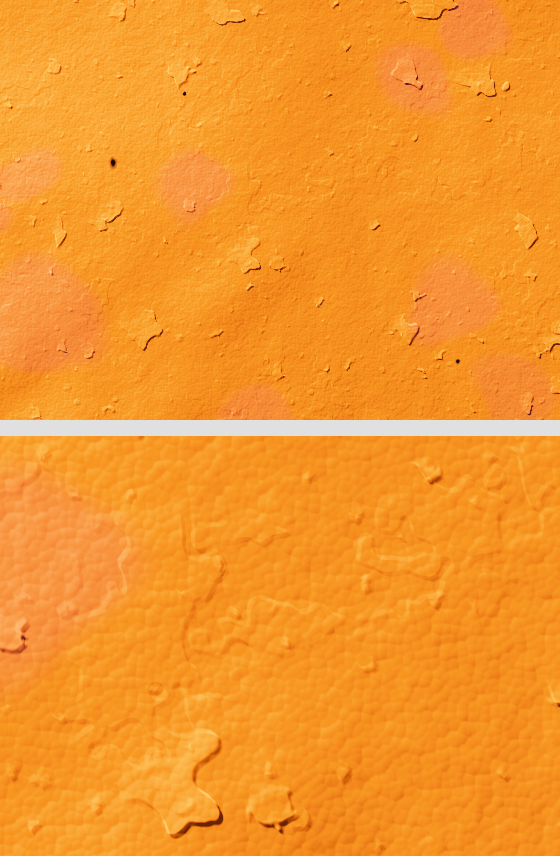
Top, the full canvas; bottom, a detail of the centre.
Reproduce this texture procedurally as a WebGL 2 fragment shader.

```glsl
#version 300 es
precision highp float;
// Rough orange plaster: a sandy skin with soft folds, raised flakes, peeling
// ledges, rosy stains and a few dark pits. A height field is lit from the
// upper left by a directional difference, then mapped to a colour ramp.

#define GRAIN_SCALE 145.0
#define GRAIN_RELIEF 1.75
#define FLAKE_RELIEF 2.9
#define FOLD_RELIEF 42.0
#define TONE_RANGE 1.25
#define STAIN_CELL 0.36
#define STAIN_DENSITY 0.70
#define PIT_COUNT 3
#define LIGHT_DIR vec2(-0.62, 0.78)

uniform vec2 u_resolution;
out vec4 outColor;

vec2 hash2(vec2 p) {
  vec3 q = fract(p.xyx * vec3(0.1031, 0.1030, 0.0973));
  q += dot(q, q.yzx + 33.33);
  return fract((q.xx + q.yz) * q.zy);
}

float noise(vec2 p) {
  vec2 i = floor(p), f = fract(p);
  f = f * f * (3.0 - 2.0 * f);
  float low = mix(hash2(i).x, hash2(i + vec2(1, 0)).x, f.x);
  float high = mix(hash2(i + vec2(0, 1)).x, hash2(i + vec2(1, 1)).x, f.x);
  return mix(low, high, f.y);
}

mat2 rotation(float a) {
  return mat2(cos(a), sin(a), -sin(a), cos(a));
}

// Rounded grains packed on a jittered grid, over coarser lumps.
float grainHeight(vec2 p) {
  vec2 g = p * GRAIN_SCALE, id = floor(g);
  float nearest = 2.0;
  for (int j = -1; j <= 1; j++)
    for (int i = -1; i <= 1; i++) {
      vec2 c = id + vec2(i, j);
      vec2 d = g - c - hash2(c);
      nearest = min(nearest, dot(d, d));
    }
  return 0.8 * (1.0 - nearest) + 0.9 * noise(p * 95.0 + 9.0) + 1.2 * noise(p * 36.0);
}

// Ragged plates that rise away from the light and end in a steep lip.
float flakeHeight(vec2 p, float cell, float density, float stretch) {
  vec2 g = p / cell;
  g += 0.17 * (vec2(noise(g * 7.0), noise(g * 7.0 + 41.0)) - 0.5);
  g += 0.07 * (vec2(noise(g * 17.0), noise(g * 17.0 + 13.0)) - 0.5);
  vec2 id = floor(g);
  float top = 0.0;
  for (int j = -1; j <= 1; j++)
    for (int i = -1; i <= 1; i++) {
      vec2 c = id + vec2(i, j);
      vec2 place = hash2(c + cell * 917.0), kind = hash2(c + cell * 531.0 + 57.0);
      float clump = 0.3 + 1.4 * noise(c * cell * 4.0 + 3.0);
      if (kind.x > density * clump) continue;
      vec2 d = g - c - place;
      float size = fract(kind.x * 37.0);
      float radius = mix(0.07, 0.18, size * size);
      float rise = clamp(0.55 - 0.6 * dot(d, LIGHT_DIR) / radius, 0.06, 1.1);
      d = rotation(0.2 + 1.3 * kind.y) * d;
      d.x /= mix(1.0, stretch, place.x * place.x);
      float soft = 0.002 / cell;
      top = max(top, rise * smoothstep(radius + soft, radius - soft, length(d)));
    }
  return top;
}

// Short broken steps where the skin has lifted.
float ledgeHeight(vec2 p) {
  float level = noise(p * 24.0 + 1.2 * noise(p * 60.0)) + 0.25 * noise(p * 75.0);
  return smoothstep(0.60, 0.66, level) * smoothstep(0.5, 0.75, noise(p * 9.0 + 31.0));
}

float allFlakes(vec2 p) {
  return 0.50 * flakeHeight(p, 0.040, 0.50, 1.6)
       + 0.95 * flakeHeight(p, 0.100, 0.36, 1.6)
       + 1.15 * flakeHeight(p, 0.250, 0.50, 3.4)
       + 0.28 * ledgeHeight(p);
}

// Diagonal folds gathered at the lower left, faint upright creases elsewhere.
float foldHeight(vec2 p) {
  vec2 q = rotation(-0.7) * (p + 0.07 * noise(p * 6.0));
  float gather = smoothstep(0.85, 0.2, length(p - vec2(0.15, 0.1)));
  return 0.20 * gather * noise(vec2(q.x * 2.5, q.y * 8.0))
       + 0.03 * noise(vec2(p.x * 14.0 + p.y * 2.0, p.y * 3.0))
       + 0.04 * noise(p * 8.0 + 17.0);
}

// Soft-edged oval stains that may run together.
float stainMask(vec2 p) {
  p += 0.09 * (vec2(noise(p * 7.0), noise(p * 7.0 + 23.0)) - 0.5);
  vec2 g = p / STAIN_CELL, id = floor(g);
  float mask = 0.0;
  for (int j = -1; j <= 1; j++)
    for (int i = -1; i <= 1; i++) {
      vec2 c = id + vec2(i, j), kind = hash2(c + 71.0);
      if (kind.x > STAIN_DENSITY) continue;
      vec2 d = rotation(0.5 + kind.y) * (g - c - hash2(c + 19.0));
      d.x *= mix(0.6, 1.1, kind.y);
      float radius = mix(0.17, 0.33, fract(kind.x * 23.0));
      float strength = mix(0.65, 1.0, fract(kind.y * 11.0));
      mask = max(mask, strength * smoothstep(radius + 0.06, radius - 0.05, length(d)));
    }
  return mask;
}

vec3 plasterRamp(float s) {
  vec3 c = mix(vec3(0.42, 0.13, 0.01), vec3(0.85, 0.40, 0.04), clamp((s + 3.6) / 1.5, 0.0, 1.0));
  c = mix(c, vec3(0.95, 0.53, 0.11), clamp((s + 2.1) / 1.25, 0.0, 1.0));
  c = mix(c, vec3(0.97, 0.59, 0.13), clamp((s + 0.85) / 0.75, 0.0, 1.0));
  c = mix(c, vec3(0.98, 0.66, 0.22), clamp(s / 0.8, 0.0, 1.0));
  return mix(c, vec3(1.0, 0.79, 0.40), clamp((s - 0.8) / 1.9, 0.0, 1.0));
}

void main() {
  vec2 p = gl_FragCoord.xy / u_resolution.y;
  float aspect = u_resolution.x / u_resolution.y;

  // Relief: height here minus height a step toward the light.
  float flakes = allFlakes(p);
  float shade = GRAIN_RELIEF * (grainHeight(p) - grainHeight(p + LIGHT_DIR * 0.0026));
  shade += FLAKE_RELIEF * (flakes - allFlakes(p + LIGHT_DIR * 0.005)) + 0.45 * flakes;
  shade += FOLD_RELIEF * (foldHeight(p) - foldHeight(p + LIGHT_DIR * 0.012));

  // Broad tone, paler toward the left.
  shade += TONE_RANGE * (noise(p * 2.6 + 5.0) - 0.5) + 0.5 * (0.6 - p.x / aspect);

  vec3 color = plasterRamp(shade);
  color += stainMask(p) * vec3(0.0, -0.024, 0.11);

  // Pits: dark hollows with a rusty rim, each smaller than the last.
  for (int i = 0; i < PIT_COUNT; i++) {
    float n = float(i);
    vec2 d = p - hash2(vec2(n * 7.0 + 3.0, 12.0)) * vec2(aspect, 1.0);
    float radius = 0.0095 / (1.0 + 0.8 * n);
    float reach = length(d * vec2(1.25, 0.9)) + 0.004 * (noise(p * 120.0) - 0.5);
    color = mix(color, vec3(0.78, 0.30, 0.04), 0.7 * smoothstep(radius * 1.7, radius * 0.8, reach));
    color = mix(color, vec3(0.14, 0.03, 0.01), smoothstep(radius, radius * 0.5, reach));
  }
  outColor = vec4(clamp(color, 0.0, 1.0), 1.0);
}
```
